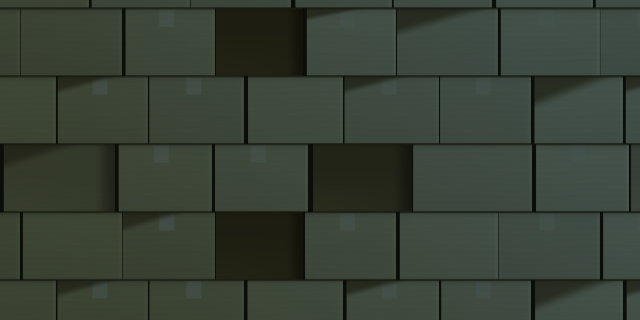
A Shadertoy shader for this pattern:

```glsl
// A wall of stacked cardboard boxes in dim light, with staggered joints, tape and shadows.

float hash(vec2 p) {
    return fract(sin(dot(p, vec2(12.99, 78.23))) * 437.58);
}

// Left edge of box k in a row, in units of the row height
float boxEdge(int k, int row) {
    float n = float(k);
    if (row < 0) return 1.31 + 1.485 * n;
    int course = row % 3;
    if (course == 0) return 0.295 + 1.407 * n + 0.098 * sin(1.26 * n);
    if (course == 1) return 0.822 + 1.4 * n - 0.05 * sin(1.26 * n);
    return 1.693 + 1.423 * n + 0.1 * step(2.5, n) + 0.356 * step(3.5, n)
         - 0.27 * step(n, -0.5);
}

// How far a box is pushed back into the wall
float recessDepth(int k, int row, int course) {
    if (row < 0) return 0.0;
    if (course == 0) return k == 2 ? 1.0 : 0.0;
    if (course == 2 && (k + 3) % 3 == 2) return k == 2 ? 0.85 : 0.3;
    return 0.0;
}

// Height of the slanted shadow cast by the box above
float shadowHeight(int k, int row, int course) {
    if (row < 0) return 0.0;
    if (course == 0) {
        if (row == 0) return k == 4 ? 0.42 : (k == 3 ? 0.2 : 0.0);
        return k == 1 ? 0.3 : 0.0;
    }
    if (course == 1) return k == 5 ? 0.5 : (k % 3 == 0 ? 0.27 : 0.0);
    return k == -1 ? 0.4 : 0.0;
}

bool hasTape(int k, int row, int course, float width) {
    if (row < 0 || width > 1.6) return false;
    return course == 0 ? k % 4 != 0 : (k + 3) % 3 != 2;
}

// Soft rectangle mask
float rectMask(vec2 p, vec2 halfSize, float blur) {
    vec2 d = abs(p) - halfSize;
    return 1.0 - smoothstep(-blur, blur, max(d.x, d.y));
}

void mainImage(out vec4 fragColor, in vec2 fragCoord) {
    vec2 uv = fragCoord / iResolution.xy;
    float rows = 4.712;
    float px = rows / iResolution.y;
    vec2 p = vec2(fragCoord.x / iResolution.y, 1.0 - uv.y) * rows - vec2(0.0, 0.123);

    // Find the box under this point
    int row = int(floor(p.y));
    int course = (row + 3) % 3;
    int box = -2;
    for (int k = -1; k < 8; k++) {
        if (boxEdge(k, row) <= p.x) box = k;
    }
    float left = boxEdge(box, row);
    float right = boxEdge(box + 1, row);
    float width = right - left;
    vec2 q = vec2(p.x - left, fract(p.y));
    float across = q.x / width;
    float seed = hash(vec2(box, row));

    // Cardboard, cooler toward the upper right
    float cool = smoothstep(0.1, 1.0, uv.x * 0.85 + uv.y * 0.25);
    vec3 color = mix(vec3(0.232, 0.262, 0.197), vec3(0.252, 0.305, 0.278), cool);
    color *= 0.97 + 0.06 * seed;
    color *= 1.03 - 0.06 * q.y;
    float grain = sin(q.y * 71.0 + sin(p.x * 3.0)) + 0.6 * sin(q.y * 133.0 + p.x * 5.0 + seed * 6.0);
    color *= 1.0 + 0.008 * grain;

    // Paper tape folded over the top
    if (hasTape(box, row, course, width)) {
        float tape = rectMask(q - vec2(width * 0.48, 0.13), vec2(0.11, 0.14), px);
        color = mix(color, vec3(0.27, 0.325, 0.31), tape * 0.6);
    }

    // Recessed faces, with a little light at the lower left
    float depth = recessDepth(box, row, course);
    float glow = smoothstep(0.3, 1.0, q.y) * (1.0 - 0.6 * across);
    vec3 recessed = mix(vec3(0.115, 0.115, 0.066), vec3(0.19, 0.195, 0.125), glow * (1.3 - depth));
    color = mix(color, recessed, depth);
    color *= 1.0 - 0.4 * step(0.01, depth) * smoothstep(0.8, 1.0, across);

    // Slanted shadow from above
    float slant = shadowHeight(box, row, course);
    if (slant > 0.0) {
        float reach = slant > 0.4 ? 0.95 : 0.72;
        float shade = 1.0 - smoothstep(-0.35, 0.08, q.y / slant + across / reach - 1.0);
        color = mix(color, vec3(0.125, 0.13, 0.08), shade * 0.75);
    }
    color *= 1.0 - 0.18 * exp(-q.y * 22.0);

    // Pale cut edge beside each joint
    color *= 1.0 + 0.1 * exp(-abs(right - p.x - 0.025) * 70.0) * (1.0 - depth);

    // Vertical gaps of uneven width and thin horizontal seams
    float gap = 0.008 + 0.052 * seed;
    if (depth > 0.9) gap = 0.012;
    if (course == 2 && box == 2) gap = 0.07;
    float gapMask = 1.0 - smoothstep(gap - px * 0.6, gap + px * 0.6, q.x);
    float seamMask = 1.0 - smoothstep(0.008, 0.008 + px * 1.3, min(q.y, 1.0 - q.y));
    color = mix(color, vec3(0.1, 0.11, 0.07), seamMask * 0.75);
    color = mix(color, vec3(0.04, 0.05, 0.03), gapMask);

    fragColor = vec4(color, 1.0);
}
```
